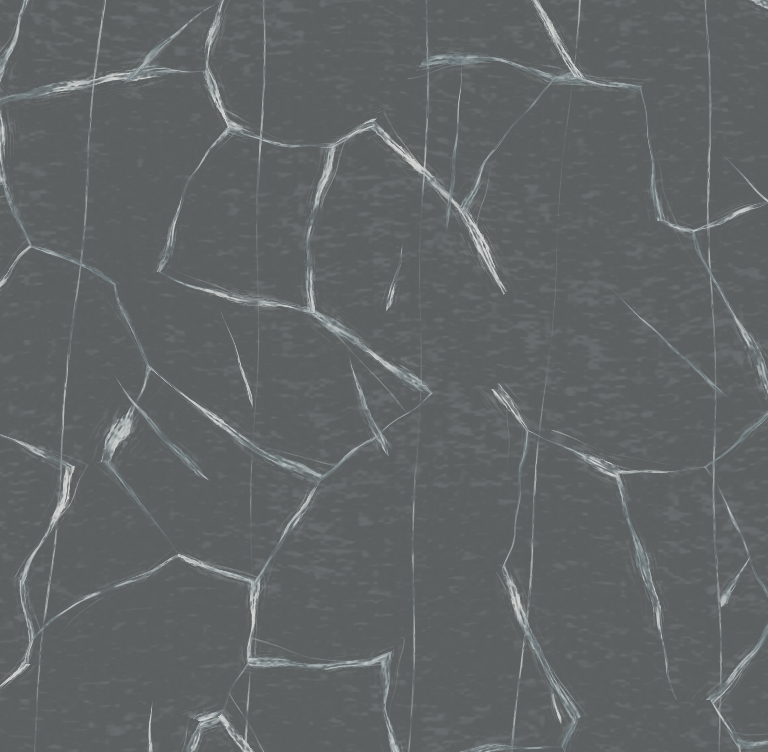
This texture is drawn by a WebGL 1 fragment shader. Its source:

```glsl
precision highp float;
// Dark slate with faint horizontal mottling, a splintered pale vein network, blades and hairlines.
uniform vec2 u_resolution;

#define SLATE vec3(0.364, 0.377, 0.379)
#define MOTTLE vec3(0.408, 0.424, 0.430)
#define VEIN_BLUE vec3(0.46, 0.51, 0.525)
#define VEIN_PALE vec3(0.82, 0.825, 0.815)
#define CELLS 4.3
#define VEIN_KEEP 0.8
#define VEIN_WIDTH 0.0105
#define BLADE_GRID 4.0
#define BLADE_KEEP 0.6
#define BLADE_WIDTH 0.0075
#define HAIRLINES 5

float hash(vec2 p) {
  return fract(sin(dot(p, vec2(127.1, 311.7))) * 43758.545);
}

vec2 hash2(vec2 p) {
  return vec2(hash(p), hash(p + 37.3));
}

float noise(vec2 p) {
  vec2 i = floor(p), f = fract(p);
  f = f * f * (3.0 - 2.0 * f);
  return mix(mix(hash(i), hash(i + vec2(1.0, 0.0)), f.x),
             mix(hash(i + vec2(0.0, 1.0)), hash(i + vec2(1.0, 1.0)), f.x), f.y);
}

// Layered sines that bend straight lines into natural cracks.
vec2 bend(vec2 p) {
  return 0.024 * sin(p.yx * vec2(9.0, 11.0) + vec2(1.3, 4.1))
       + 0.004 * sin(p.yx * vec2(31.0, 27.0) + p * 13.0)
       + 0.0012 * sin(p.yx * vec2(97.0, 83.0) + p * 41.0);
}

// Fibrous mark: s runs across it, t along it, w is its half width.
vec3 drawMark(vec3 col, float s, float t, float w, float seed, float strength) {
  float px = 1.0 / u_resolution.y;
  float shift = seed * 57.0;
  float slant = s + t * 0.07 * (seed - 0.5);
  float fibre = noise(vec2(t * 45.0 + shift, slant * 520.0 + shift));
  float grain = noise(vec2(t * 210.0 + shift, s * 380.0));
  float d = abs(s) + (grain - 0.4) * min(w * 0.9, 0.004);
  float body = clamp((w - d) / px + 0.5, 0.0, 1.0) * smoothstep(0.0, px * 0.5, w);
  float shred = smoothstep(0.52, 0.72, 0.65 * fibre + 0.35 * grain);
  float fringe = shred * exp(-abs(s) / (w * 0.9 + 0.0008)) * smoothstep(0.001, 0.004, w);
  float zone = noise(vec2(t * 16.0 + shift, seed * 19.0));
  float tone = smoothstep(0.42, 0.98, fibre * 0.45 + grain * 0.25 + zone * 0.4 + seed * 0.12);
  float cover = max(body * (0.3 + 0.7 * smoothstep(0.2, 0.6, 0.6 * fibre + 0.4 * grain)), fringe * 0.8);
  return mix(col, mix(VEIN_BLUE, VEIN_PALE, tone), cover * strength);
}

// Cellular borders; each is kept or dropped whole, with a thin strand leaving it at an angle.
vec3 drawVeins(vec3 col, vec2 p) {
  vec2 q = (p + bend(p)) * CELLS + 7.0;
  vec2 home = floor(q), nearId = home, nearPt = q;
  float best = 9.0;
  for (int y = -1; y <= 1; y++) {
    for (int x = -1; x <= 1; x++) {
      vec2 id = home + vec2(float(x), float(y));
      vec2 pt = id + hash2(id);
      float d = dot(pt - q, pt - q);
      if (d < best) { best = d; nearId = id; nearPt = pt; }
    }
  }
  for (int y = -2; y <= 2; y++) {
    for (int x = -2; x <= 2; x++) {
      vec2 id = nearId + vec2(float(x), float(y));
      vec2 gap = id + hash2(id) - nearPt;
      float seed = hash(id + nearId + 0.37);
      if (dot(gap, gap) > 0.0001 && seed < VEIN_KEEP) {
        vec2 n = normalize(gap);
        n *= n.x + 0.31 * n.y < 0.0 ? -1.0 : 1.0;
        vec2 rel = (q - nearPt - 0.5 * gap) / CELLS;
        float s = dot(rel, n), t = dot(rel, vec2(-n.y, n.x));
        if (abs(s) < 0.035) {
          seed /= VEIN_KEEP;
          float swell = noise(vec2(t * 16.0 + seed * 91.0, seed * 43.0));
          float w = 0.0009 + VEIN_WIDTH * pow(swell, 2.3);
          float strand = s - (seed - 0.5) * 0.4 * t - 0.003;
          col = drawMark(col, strand, t, 0.0013 * swell, seed, 0.7 * swell);
          col = drawMark(col, s, t, w, seed, smoothstep(0.02, 0.25, swell));
        }
      }
    }
  }
  return col;
}

// Scattered short blades, mostly upright, that taper to a point.
vec3 drawBlades(vec3 col, vec2 p) {
  vec2 home = floor(p * BLADE_GRID);
  for (int y = -1; y <= 1; y++) {
    for (int x = -1; x <= 1; x++) {
      vec2 id = home + vec2(float(x), float(y));
      vec2 r = hash2(id + 81.0), k = hash2(id + 143.0);
      vec2 rel = p - (id + r) / BLADE_GRID;
      float angle = 1.57 + (k.x - 0.5) * 2.3;
      vec2 dir = vec2(cos(angle), sin(angle));
      float t = dot(rel, dir), reach = 0.03 + 0.09 * k.y;
      float s = dot(rel, vec2(-dir.y, dir.x)) + (r.x - 0.5) * 2.0 * t * t + 0.0008 * sin(t * 90.0);
      float u = 0.5 + 0.5 * t / reach;
      if (hash(id + 5.7) < BLADE_KEEP && u > 0.0 && u < 1.0 && abs(s) < 0.03) {
        float w = BLADE_WIDTH * (1.0 - u) * smoothstep(0.0, 0.15, u) * (0.35 + 0.65 * r.y);
        col = drawMark(col, s, t, w, 0.3 + 0.7 * r.y, 1.0);
      }
    }
  }
  return col;
}

// Long faint scratches running nearly top to bottom.
vec3 drawHairlines(vec3 col, vec2 p) {
  for (int i = 0; i < HAIRLINES; i++) {
    vec2 r = hash2(vec2(float(i), 23.0));
    float x = (float(i) + 0.2 + 0.6 * r.x) / float(HAIRLINES);
    float s = p.x - x - (r.y - 0.5) * 0.28 * (p.y - 0.5) - 0.003 * sin(p.y * 17.0 + r.x * 6.0);
    float fade = smoothstep(0.15, 0.7, noise(vec2(p.y * 6.0, r.x * 60.0)));
    col = drawMark(col, s, p.y, 0.0006 + 0.0009 * fade, r.y, 0.25 + 0.55 * fade);
  }
  return col;
}

void main() {
  vec2 p = gl_FragCoord.xy / u_resolution.y;
  // Horizontal flecks gathered in loose clouds
  vec2 drift = p + vec2(0.0, 0.006 * sin(p.x * 14.0 + p.y * 5.0));
  float flecks = 0.55 * noise(drift * vec2(58.0, 165.0)) + 0.45 * noise(drift * vec2(140.0, 260.0) + 9.0);
  float clouds = noise(p * vec2(5.0, 7.0) + 3.0);
  vec3 col = mix(SLATE, MOTTLE, smoothstep(0.52, 0.9, flecks + 0.25 * (clouds - 0.5)));
  col += 0.008 * (noise(p * 230.0) - 0.5);
  col = drawHairlines(col, p);
  col = drawVeins(col, p);
  col = drawBlades(col, p);
  gl_FragColor = vec4(col, 1.0);
}
```
